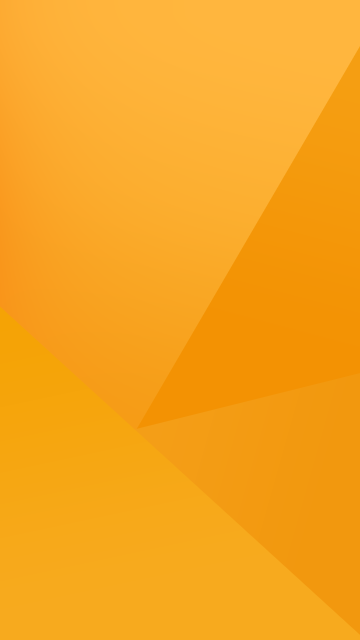
A WebGL 1 fragment shader for this background:

```glsl
precision highp float;
// Four amber paper-like facets meeting at a hub, each with a soft gradient.

uniform vec2 u_resolution;

// Facet corners, as fractions of the canvas
const vec2 HUB = vec2(0.380, 0.330);
const vec2 STEEP_END = vec2(1.0, 0.928);
const vec2 SHALLOW_END = vec2(1.0, 0.417);
const vec2 FOLD_LEFT = vec2(0.0, 0.521);
const vec2 FOLD_RIGHT = vec2(1.0, 0.008);

// Facet colours
const vec3 SKY_LOW = vec3(0.961, 0.612, 0.082);
const vec3 SKY_MID = vec3(0.984, 0.678, 0.172);
const vec3 SKY_HIGH = vec3(1.0, 0.714, 0.243);
const vec3 SKY_EDGE = vec3(0.976, 0.565, 0.094);
const vec3 WING_LOW = vec3(0.953, 0.573, 0.012);
const vec3 WING_HIGH = vec3(0.961, 0.620, 0.070);
const vec3 KEEL_LEFT = vec3(0.957, 0.620, 0.090);
const vec3 KEEL_RIGHT = vec3(0.949, 0.596, 0.055);
const vec3 FRONT_HIGH = vec3(0.961, 0.639, 0.020);
const vec3 FRONT_LOW = vec3(0.969, 0.667, 0.118);

const float EDGE_GLOW_WIDTH = 0.16;
const float EDGE_GLOW_STRENGTH = 0.75;

// Smooth coverage of the area to the right of the line from a to b
float rightOf(vec2 uv, vec2 a, vec2 b) {
  vec2 along = normalize((b - a) * u_resolution);
  vec2 offset = (uv - a) * u_resolution;
  float pixels = dot(offset, vec2(along.y, -along.x));
  return clamp(pixels + 0.5, 0.0, 1.0);
}

// Upper facet: brightens upwards, with a deeper orange left margin
vec3 skyColor(vec2 uv) {
  float height = uv.y + 0.10 * (uv.x - 0.5);
  vec3 color = mix(SKY_LOW, SKY_MID, smoothstep(0.27, 0.72, height));
  color = mix(color, SKY_HIGH, smoothstep(0.55, 0.98, height));
  float margin = exp(-uv.x / EDGE_GLOW_WIDTH);
  float fade = mix(1.0, 0.4, smoothstep(0.55, 1.0, uv.y));
  return mix(color, SKY_EDGE, EDGE_GLOW_STRENGTH * margin * fade);
}

void main() {
  vec2 uv = gl_FragCoord.xy / u_resolution;

  // Facet gradients
  float wingRise = smoothstep(0.45, 0.95, uv.y + 0.15 * (uv.x - 0.7));
  vec3 wing = mix(WING_LOW, WING_HIGH, wingRise);
  float keelRun = smoothstep(0.35, 1.0, uv.x + 0.5 * (0.3 - uv.y));
  vec3 keel = mix(KEEL_LEFT, KEEL_RIGHT, keelRun);
  float frontRise = smoothstep(0.0, 0.52, uv.y - 0.12 * uv.x);
  vec3 front = mix(FRONT_LOW, FRONT_HIGH, frontRise);

  // Stack the facets from back to front
  vec3 color = skyColor(uv);
  color = mix(color, wing, rightOf(uv, HUB, STEEP_END));
  color = mix(color, keel, rightOf(uv, HUB, SHALLOW_END));
  color = mix(color, front, rightOf(uv, FOLD_LEFT, FOLD_RIGHT));

  gl_FragColor = vec4(color, 1.0);
}
```
